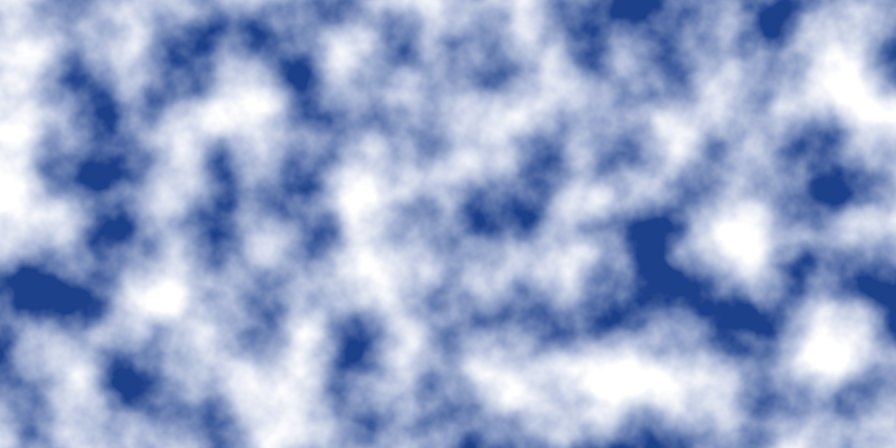
Reproduce this texture procedurally as a WebGL 1 fragment shader.

```glsl
precision highp float;
// Soft white clouds over deep blue: fractal gradient noise, brought to unit
// spread, then passed through a tone curve that clips to flat blue in the
// gaps and rolls off gently towards white.

#define CELLS 4.9          // coarsest noise cells per canvas height
#define OCTAVES 5
#define GAIN 0.42          // amplitude ratio between octaves
#define NOISE_SPREAD 0.216 // standard deviation of one octave
#define COVER 0.55         // mean cloud density
#define CONTRAST 0.285     // density change per unit of spread
#define SHOULDER 0.03      // roll-off towards white
#define HAZE 0.09          // extra blue in thin cloud
#define SKY vec3(0.118, 0.253, 0.548)
#define CLOUD vec3(1.0)

uniform vec2 u_resolution;

// Random unit vector for a lattice point
vec2 gradient(vec2 cell) {
  vec3 p = fract(cell.xyx * vec3(0.1031, 0.1030, 0.0973));
  p += dot(p, p.yzx + 33.33);
  float angle = 6.28319 * fract((p.x + p.y) * p.z);
  return vec2(cos(angle), sin(angle));
}

// Gradient noise with a quintic fade
float gradientNoise(vec2 p) {
  vec2 cell = floor(p);
  vec2 f = p - cell;
  vec2 fade = f * f * f * (f * (f * 6.0 - 15.0) + 10.0);
  vec2 e = vec2(1.0, 0.0);
  float a = dot(gradient(cell), f);
  float b = dot(gradient(cell + e.xy), f - e.xy);
  float c = dot(gradient(cell + e.yx), f - e.yx);
  float d = dot(gradient(cell + e.xx), f - e.xx);
  return mix(mix(a, b, fade.x), mix(c, d, fade.x), fade.y);
}

// Sum of rotated octaves, scaled to a standard deviation of one
float cloudField(vec2 p) {
  mat2 turnAndDouble = 2.0 * mat2(0.8, 0.6, -0.6, 0.8);
  float amplitude = 1.0;
  float sum = 0.0;
  float variance = 0.0;
  for (int i = 0; i < OCTAVES; i++) {
    sum += amplitude * gradientNoise(p);
    variance += amplitude * amplitude;
    amplitude *= GAIN;
    p = turnAndDouble * p + vec2(17.3, 9.1);
  }
  return sum / (NOISE_SPREAD * sqrt(variance));
}

void main() {
  vec2 p = gl_FragCoord.xy / u_resolution.y;
  float field = clamp(cloudField(p * CELLS + vec2(107.4, 83.8)), -3.0, 3.0);

  // Tone curve from field to cloud density
  float density = COVER + CONTRAST * field - SHOULDER * field * field;
  density = clamp(density, 0.0, 1.0);

  // Thin cloud keeps a trace of the sky
  vec3 color = mix(SKY, CLOUD, density);
  color.b += HAZE * density * density * (1.0 - density);
  gl_FragColor = vec4(color, 1.0);
}
```
